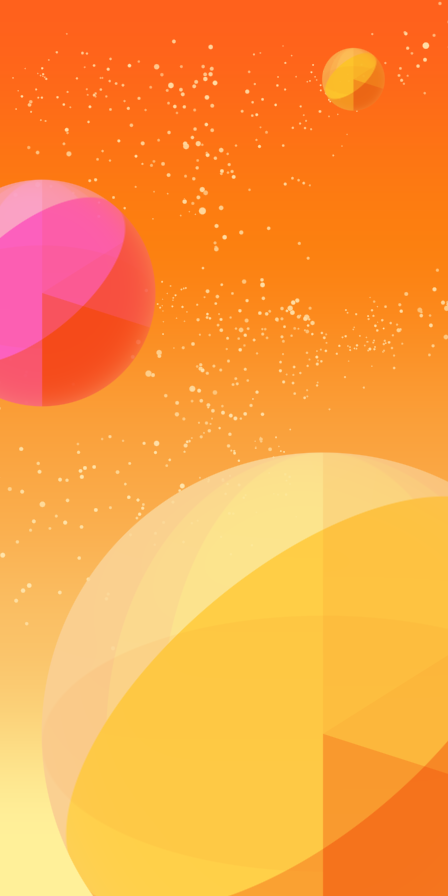
Give the GLSL for this background, as a Shadertoy shader.

```glsl
float pixel; // width of one pixel in canvas units

vec3 hash3(vec2 p) {
    vec3 h = fract(p.xyx * vec3(0.1031, 0.1030, 0.0973));
    h += dot(h, h.yxz + 33.33);
    return fract((h.xxy + h.yzz) * h.zyx);
}

float cover(float dist, float blur) {
    return clamp(0.5 - dist / blur, 0.0, 1.0);
}

float ellipse(vec2 q, vec2 radii, float blur) {
    return cover((length(q / radii) - 1.0) * min(radii.x, radii.y), blur);
}

vec3 skyGradient(float y) {
    vec3 c = mix(vec3(1.0, 0.94, 0.60), vec3(0.98, 0.77, 0.42), smoothstep(0.12, 0.58, y));
    c = mix(c, vec3(0.98, 0.65, 0.26), smoothstep(0.48, 1.02, y));
    c = mix(c, vec3(0.99, 0.50, 0.06), smoothstep(0.90, 1.50, y));
    return mix(c, vec3(1.0, 0.38, 0.11), smoothstep(1.42, 2.0, y));
}

// Dots that widen and grow from a fine source towards a loose end
float spray(vec2 p, vec2 source, vec2 end, vec2 spread, int count, float seed) {
    vec2 along = normalize(end - source);
    vec2 across = vec2(-along.y, along.x);
    float light = 0.0;
    for (int i = 0; i < count; i++) {
        vec3 h = hash3(vec2(float(i) + 1.7, seed * 17.3));
        vec3 k = hash3(vec2(float(i) + 91.3, seed * 29.1));
        float offset = (h.y + h.z + k.x - 1.5) * mix(spread.x, spread.y, h.x);
        vec2 centre = mix(source, end, h.x) + across * offset;
        float size = mix(0.0015, 0.0045, h.x) * (0.7 + 0.5 * k.y + 0.8 * pow(k.z, 12.0));
        light = max(light, cover(length(p - centre) - size, pixel * 1.3) * (0.55 + 0.4 * k.y));
    }
    return light;
}

// Glassy ball cut by tilted, level and upright ellipses
vec3 ball(vec3 back, vec2 p, vec2 centre, float radius, vec3 body, vec3 deep, vec3 pale, vec3 rim) {
    vec2 q = (p - centre) / radius;
    float blur = pixel / radius * 1.3;
    float dist = length(q);
    if (dist > 1.0 + blur) return back;

    vec2 tilted = vec2(dot(q, vec2(0.766, 0.643)), dot(q, vec2(-0.643, 0.766)) - 0.14);
    float lens = ellipse(tilted, vec2(1.0, 0.47), blur);
    float right = cover(-q.x, blur);
    float wedge = right * cover(q.y + 0.32 * q.x, blur);
    float sector = right * cover(q.y - 0.63 * q.x, blur);

    // Pale shell with nested meridians
    float meridians = ellipse(q, vec2(0.77, 1.0), blur) + ellipse(q, vec2(0.58, 1.0), blur);
    vec3 shell = mix(rim, pale, 0.15 + 0.35 * meridians + 0.15 * smoothstep(0.2, 1.0, q.y));
    shell = mix(shell, deep, 0.12 * right);

    // Deep underside, darkest in the wedge
    vec3 under = mix(body, deep, 0.5 + 0.25 * right + 0.25 * wedge);
    vec3 color = mix(shell, under, cover(tilted.y, 0.03));

    vec3 inside = mix(body, deep, 0.12 * right + 0.08 * sector + 0.35 * wedge);
    color = mix(color, inside, lens);
    color = mix(color, deep, 0.07 * ellipse(q + vec2(0.0, 0.035), vec2(1.0, 0.455), blur));

    // Soft rim and a slightly translucent skin
    color = mix(color, rim, 0.35 * pow(min(dist, 1.0), 9.0) * (1.0 - 0.5 * lens));
    float skin = 0.96 - 0.25 * pow(min(dist, 1.0), 8.0) * smoothstep(-0.2, 0.9, q.x);
    return mix(back, color, cover(dist - 1.0, blur) * skin);
}

void mainImage(out vec4 fragColor, in vec2 fragCoord) {
    pixel = 2.0 / iResolution.y;
    vec2 p = fragCoord * pixel;
    vec3 color = skyGradient(p.y);

    // Scattered dots
    float dots = spray(p, vec2(0.02, 1.79), vec2(0.48, 1.83), vec2(0.09, 0.09), 75, 1.0);
    dots = max(dots, spray(p, vec2(0.74, 1.83), vec2(0.40, 1.52), vec2(0.10, 0.26), 110, 2.0));
    dots = max(dots, spray(p, vec2(0.74, 1.83), vec2(1.03, 1.90), vec2(0.05, 0.10), 30, 3.0));
    dots = max(dots, spray(p, vec2(0.35, 1.32), vec2(0.70, 1.30), vec2(0.08, 0.07), 70, 4.0));
    dots = max(dots, spray(p, vec2(0.86, 1.27), vec2(0.32, 1.09), vec2(0.08, 0.24), 130, 5.0));
    dots = max(dots, spray(p, vec2(0.76, 1.24), vec2(1.03, 1.31), vec2(0.08, 0.08), 60, 6.0));
    dots = max(dots, spray(p, vec2(0.66, 0.97), vec2(-0.02, 0.87), vec2(0.12, 0.34), 120, 7.0));
    dots = max(dots, spray(p, vec2(0.45, 1.54), vec2(0.0, 1.66), vec2(0.10, 0.15), 32, 8.0));
    color = mix(color, vec3(1.0, 0.89, 0.68), dots);

    // Large amber, pink and small golden balls
    color = ball(color, p, vec2(0.721, 0.362), 0.628, vec3(1.0, 0.81, 0.27),
        vec3(0.96, 0.43, 0.09), vec3(0.99, 0.91, 0.56), vec3(0.98, 0.80, 0.57));
    color = ball(color, p, vec2(0.094, 1.346), 0.253, vec3(0.99, 0.37, 0.77),
        vec3(0.96, 0.28, 0.10), vec3(0.98, 0.64, 0.82), vec3(0.98, 0.60, 0.52));
    color = ball(color, p, vec2(0.789, 1.823), 0.070, vec3(0.99, 0.78, 0.17),
        vec3(0.92, 0.40, 0.08), vec3(0.99, 0.76, 0.35), vec3(0.98, 0.64, 0.28));

    // Faint dots seen through the big ball
    color = mix(color, vec3(1.0, 0.94, 0.70), 0.3 * dots * step(p.y, 1.0));
    fragColor = vec4(color, 1.0);
}
```
